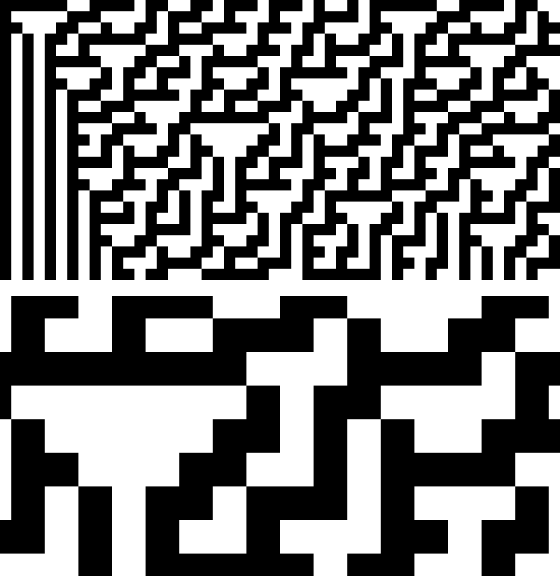
Top, the full canvas; bottom, a detail of the centre.
Write a Shadertoy shader that draws this pattern.

```glsl
#define COLUMNS 50
#define ROWS 25
#define SEED 1u
#define LIVE_COLOR vec3(0.0)
#define EMPTY_COLOR vec3(1.0)

// Integer hash giving 32 random bits
uint hashBits(uint x) {
    x ^= x >> 16;
    x *= 0x7feb352du;
    x ^= x >> 15;
    x *= 0x846ca68bu;
    return x ^ (x >> 16);
}

// Keep cells beyond the right border empty
uvec2 trimRow(uvec2 row) {
    return uvec2(row.x, row.y & ((1u << (COLUMNS - 32)) - 1u));
}

// One generation of rule 30; a row is 64 bits, lowest bit leftmost
uvec2 evolve(uvec2 row) {
    uvec2 left = uvec2(row.x << 1, (row.y << 1) | (row.x >> 31));
    uvec2 right = uvec2((row.x >> 1) | (row.y << 31), row.y >> 1);
    return trimRow(left ^ (row | right));
}

float cellAt(uvec2 row, int column) {
    uint word = column < 32 ? row.x : row.y;
    return float((word >> uint(column & 31)) & 1u);
}

void mainImage(out vec4 fragColor, in vec2 fragCoord) {
    // Cell coordinates, rows counted from the top
    vec2 grid = vec2(COLUMNS, ROWS);
    vec2 pixel = grid / iResolution.xy;
    vec2 pos = vec2(fragCoord.x, iResolution.y - fragCoord.y) * pixel;

    // First cell under the pixel and the share of the following one
    vec2 first = floor(max(pos - 0.5 * pixel, 0.0));
    vec2 share = clamp((pos + 0.5 * pixel - first - 1.0) / pixel, 0.0, 1.0);
    ivec2 cell = ivec2(first);

    // Run the automaton down to this row
    uvec2 row = trimRow(~uvec2(hashBits(SEED), hashBits(SEED + 1u)));
    for (int i = 0; i < cell.y; i++) row = evolve(row);
    uvec2 below = evolve(row);

    // Exact area coverage of the four cells around the pixel
    float upper = mix(cellAt(row, cell.x), cellAt(row, cell.x + 1), share.x);
    float lower = mix(cellAt(below, cell.x), cellAt(below, cell.x + 1), share.x);
    float live = mix(upper, lower, share.y);

    fragColor = vec4(mix(EMPTY_COLOR, LIVE_COLOR, live), 1.0);
}
```
